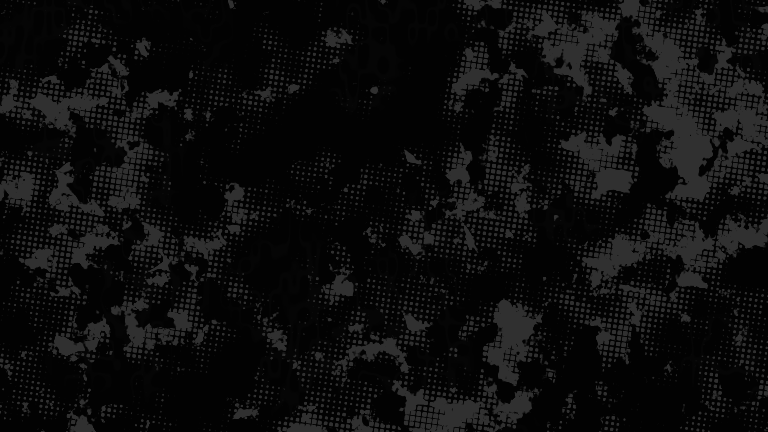
This texture is drawn by a Shadertoy shader. Its source:

```glsl
// Dark grunge halftone: grey dots, angular shards and torn specks on near-black
float hash(vec2 p) {
    return fract(sin(dot(p, vec2(127.1, 311.7))) * 43758.5453);
}

mat2 rotate(float a) {
    return mat2(cos(a), sin(a), -sin(a), cos(a));
}

float noise(vec2 p) {
    vec2 i = floor(p), f = fract(p);
    f = f * f * (3.0 - 2.0 * f);
    return mix(mix(hash(i), hash(i + vec2(1, 0)), f.x),
               mix(hash(i + vec2(0, 1)), hash(i + vec2(1, 1)), f.x), f.y);
}

float fbm(vec2 p) {
    float sum = 0.0, amp = 0.46;
    for (int k = 0; k < 4; k++) {
        sum += amp * noise(p);
        p = rotate(0.6) * p * 2.03 + 17.3;
        amp *= 0.6;
    }
    return sum;
}

// Noise interpolated linearly over triangles, so its contours are straight
float facets(vec2 p) {
    vec2 i = floor(p), f = fract(p);
    vec2 side = f.x > f.y ? vec2(1, 0) : vec2(0, 1);
    float a = hash(i), b = hash(i + side), c = hash(i + 1.0);
    return a + max(f.x, f.y) * (b - a) + min(f.x, f.y) * (c - b);
}

// Halftone dots that grow into separated squares as the tone rises
float halftone(vec2 p, float tone, float px) {
    vec2 cell = abs(fract(rotate(0.14) * p * 76.0) - 0.5);
    float t = smoothstep(0.36, 0.74, tone);
    float d = mix(length(cell), max(cell.x, cell.y), t * 0.8);
    float radius = 0.12 + 0.32 * t;
    float blur = 76.0 * px * 0.5;
    float dots = 1.0 - smoothstep(radius - blur, radius + blur, d);
    return dots * smoothstep(0.36, 0.48, tone);
}

void mainImage(out vec4 fragColor, in vec2 fragCoord) {
    float px = 1.0 / iResolution.y;
    vec2 p = fragCoord * px;
    float fromCentre = abs(p.x - 0.5 * iResolution.x * px);

    // Small patches with angular breaks, a little heavier toward the sides
    float tone = 0.47 + 0.75 * (fbm(p * 4.6 + 4.7) - 0.5);
    tone += 0.5 * (fbm(p * 13.0 + 37.0) - 0.5);
    tone += 0.28 * (facets(rotate(0.5) * p * 11.0) - 0.5);
    tone += 0.12 * smoothstep(0.1, 0.75, fromCentre) - 0.07;

    // Solid shards and rough specks
    float shardField = tone + 0.7 * (facets(rotate(1.1) * p * 23.0 + 31.0) - 0.5);
    float shards = smoothstep(-6.0 * px, 6.0 * px, shardField - 0.76);
    float speckField = fbm(p * 34.0 + 9.0) + 0.9 * (tone - 0.5);
    float specks = smoothstep(-16.0 * px, 16.0 * px, speckField - 0.69);

    // Torn black gaps with finely broken edges
    float gapField = fbm(p * 22.0 + 53.0) + 0.5 * (facets(rotate(2.0) * p * 17.0) - 0.5);
    float kept = smoothstep(-12.0 * px, 12.0 * px, gapField - 0.43);

    float ink = max(halftone(p, tone, px), max(shards, specks)) * kept;

    // Faint upright scrawl in the black
    float stroke = abs(noise(p * vec2(44.0, 26.0) + 71.0) - 0.5);
    float scrawl = (1.0 - smoothstep(0.05, 0.14, stroke)) * smoothstep(0.42, 0.6, noise(p * 6.0));

    float grey = mix(0.006 + 0.012 * scrawl, 0.19, ink);
    fragColor = vec4(vec3(grey), 1.0);
}
```
